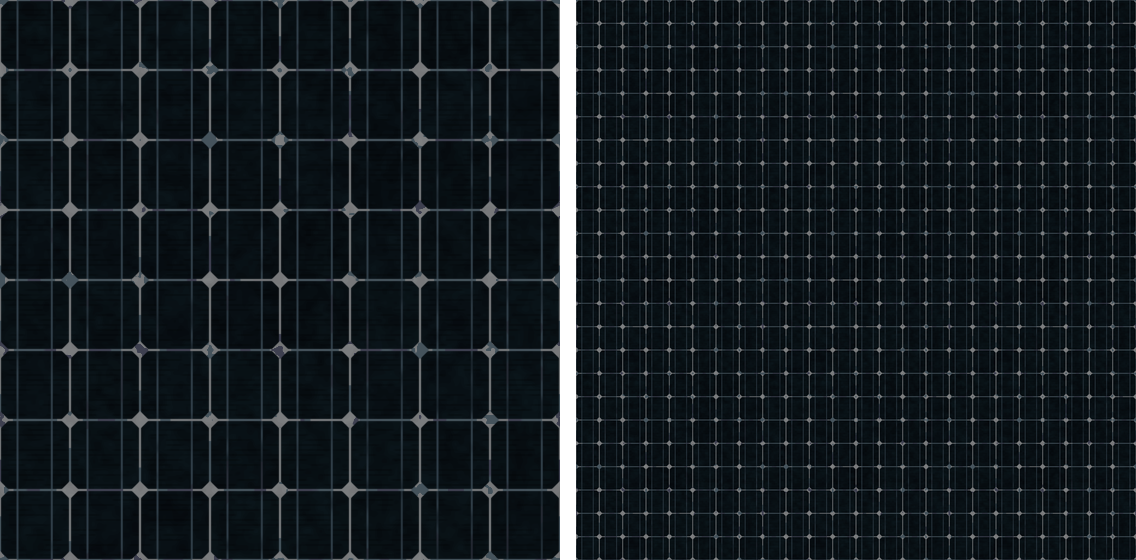
Left: one tile. Right: repeated 3 by 3.
This texture is drawn by a Shadertoy shader. Its source:

```glsl
// Solar panel: a square grid of dark chamfered cells, each with two upright busbars
// and faint finger lines. Gaps meet in diamonds, worn by patches of steel and plum.
// All noise lattices wrap at the canvas edge, so the panel tiles.

const float CELLS = 8.0;             // cells across and down
const float GAP_HALF = 0.016;        // half widths, in cells
const float BUS_HALF = 0.014;
const float DIAMOND_RADIUS = 0.130;  // centre to tip
const float BUS_LEFT = 0.25;
const float BUS_RIGHT = 0.74;
const float FINGERS = 14.0;          // finger lines per cell
const float FINGER_DEPTH = 0.30;
const float NODE_REACH = 0.21;       // pale run beside a diamond

const vec3 CELL_DARK = vec3(0.020, 0.037, 0.053);
const vec3 CELL_LIGHT = vec3(0.040, 0.082, 0.102);
const vec3 BUS_DIM = vec3(0.100, 0.140, 0.170);
const vec3 BUS_BRIGHT = vec3(0.190, 0.245, 0.285);
const vec3 SILVER = vec3(0.475, 0.482, 0.488);
const vec3 STEEL = vec3(0.270, 0.325, 0.360);
const vec3 PLUM = vec3(0.245, 0.250, 0.315);

float hash(vec2 p) {
    return fract(sin(dot(p, vec2(127.1, 311.7))) * 43758.5453);
}

// Value noise on a lattice that repeats after "period" steps.
float noise(vec2 uv, vec2 period, float seed) {
    vec2 p = uv * period;
    vec2 i = floor(p);
    vec2 f = fract(p);
    f = f * f * (3.0 - 2.0 * f);
    vec2 a = mod(i, period) + seed;
    vec2 b = mod(i + 1.0, period) + seed;
    return mix(mix(hash(a), hash(vec2(b.x, a.y)), f.x),
               mix(hash(vec2(a.x, b.y)), hash(b), f.x), f.y);
}

// Flat-toned patches with narrow borders.
float patches(float value, float levels) {
    float v = value * levels;
    return (floor(v) + smoothstep(0.35, 0.65, fract(v))) / levels;
}

// Coverage of a shape from its signed distance.
float cover(float dist, float pixel) {
    return 1.0 - smoothstep(-0.8 * pixel, 0.8 * pixel, dist);
}

vec3 cellColor(vec2 uv, vec2 local, vec2 id) {
    float mottle = 0.6 * noise(uv, vec2(40.0), 3.0) + 0.4 * noise(uv, vec2(96.0), 11.0);
    float tone = patches(mottle, 6.0) + 0.3 * (hash(id + 5.0) - 0.5);
    vec3 color = mix(CELL_DARK, CELL_LIGHT, clamp(tone, 0.0, 1.0));

    // Finger lines, broken into streaks
    float wave = 0.5 + 0.5 * cos(6.2831853 * local.y * FINGERS);
    float streak = smoothstep(0.35, 0.65, noise(uv, vec2(32.0, CELLS * FINGERS), 23.0));
    return color * (1.0 - FINGER_DEPTH * pow(wave, 4.0) * streak);
}

vec3 busColor(vec2 uv, vec2 id) {
    float wear = 0.6 * noise(uv, vec2(16.0, 40.0), 31.0) + 0.4 * hash(id + 17.0);
    vec3 color = mix(BUS_DIM, BUS_BRIGHT, smoothstep(0.1, 0.6, wear));
    float stain = smoothstep(0.72, 0.78, noise(uv, vec2(16.0, 24.0), 37.0));
    return mix(color, 0.65 * PLUM, 0.6 * stain);
}

void mainImage(out vec4 fragColor, in vec2 fragCoord) {
    vec2 uv = fragCoord / iResolution.xy;
    float pixel = CELLS / min(iResolution.x, iResolution.y);
    vec2 p = uv * CELLS;
    vec2 local = fract(p);
    vec2 id = mod(floor(p), CELLS);
    vec2 node = mod(floor(p + 0.5), CELLS);
    vec2 offset = abs(p - floor(p + 0.5));  // distance to the nearest grid lines

    // Cell and busbars
    vec3 color = cellColor(uv, local, id);
    float busDist = min(abs(local.x - BUS_LEFT), abs(local.x - BUS_RIGHT)) - BUS_HALF;
    color = mix(color, busColor(uv, id), cover(busDist, pixel));

    // Horizontal gaps: steel, pale beside the diamonds and along a few runs
    float stain = smoothstep(0.60, 0.68, noise(uv, vec2(32.0), 41.0));
    vec3 worn = mix(STEEL, PLUM, stain);
    float rowHash = hash(vec2(id.x, node.y) + 53.0);
    float rowReach = NODE_REACH * (0.6 + 0.8 * rowHash);
    float longRun = step(0.93, rowHash) * smoothstep(0.42, 0.45, local.x);
    float rowPale = max(cover(offset.x - rowReach, pixel), longRun);
    color = mix(color, mix(worn, SILVER, 0.85 * rowPale), cover(offset.y - GAP_HALF, pixel));

    // Vertical gaps: pale from the upper diamond down to a varied length
    float columnReach = mix(0.30, 1.25, hash(vec2(node.x, id.y) + 67.0));
    float columnPale = cover(1.0 - local.y - columnReach, pixel);
    color = mix(color, mix(worn, SILVER, 0.92 * columnPale), cover(offset.x - GAP_HALF, pixel));

    // Diamonds with ragged worn patches
    float grain = 0.65 * noise(uv, vec2(72.0), 71.0) + 0.35 * noise(uv, vec2(160.0), 79.0);
    float wearLimit = mix(0.48, 0.78, hash(node + 83.0));
    float wear = smoothstep(wearLimit - 0.025, wearLimit + 0.025, grain);
    vec3 patchColor = mix(STEEL, PLUM, step(0.72, hash(node + 97.0)));
    vec3 silver = SILVER * (0.95 + 0.09 * patches(noise(uv, vec2(96.0), 89.0), 3.0));
    float diamondDist = (offset.x + offset.y - DIAMOND_RADIUS) * 0.7071;
    color = mix(color, mix(silver, patchColor, wear), cover(diamondDist, pixel));

    fragColor = vec4(color, 1.0);
}
```
